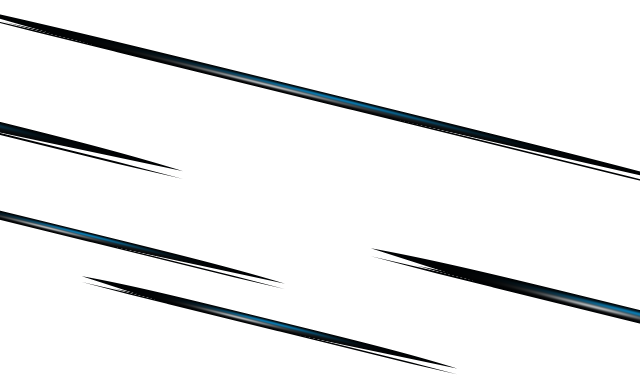
Write a Shadertoy shader that draws this background.

```glsl
// Five slanted, glossy dark streaks with blue and silver highlights on white.

const vec3 PAPER = vec3(1.0);
const vec3 INK = vec3(0.0, 0.006, 0.01);
const vec3 BLUE = vec3(0.03, 0.47, 0.68);
const vec3 SILVER = vec3(0.68, 0.70, 0.71);

const float SLOPE = 0.246;        // fall of every streak per unit of x
const float TOP_BULGE = 0.55;     // edges of the body, in units of the gap
const float BOTTOM_BULGE = 1.15;
const float LEFT_TAPER = 5.0;
const float RIGHT_TAPER = 2.4;
const float HAIR_HALF = 0.13;     // half thickness of the lower blade

// Left tip x, left tip y, length and gap between tips, in canvas widths
const int COUNT = 5;
const vec4 STREAKS[COUNT] = vec4[COUNT](
    vec4(-0.1016, 0.6122, 1.237, 0.0098),
    vec4(-0.5470, 0.5500, 0.833, 0.0122),
    vec4(-0.1927, 0.3262, 0.638, 0.0085),
    vec4( 0.1276, 0.1810, 0.587, 0.0091),
    vec4( 0.5794, 0.2246, 0.833, 0.0124));

// Share of a pixel of height px at v that lies between low and high
float band(float v, float low, float high, float px) {
    float overlap = min(high, v + 0.5 * px) - max(low, v - 0.5 * px);
    return clamp(overlap / px, 0.0, 1.0);
}

float bell(float x, float centre, float width) {
    float d = (x - centre) / width;
    return exp(-d * d);
}

// t runs along the streak, v downward across it in units of the gap
float streakCoverage(float t, float v, float px) {
    if (t < 0.0 || t > 1.0) return 0.0;

    // Main body: a bulged top edge and a wedge-shaped underside
    float top = -TOP_BULGE * (1.0 - pow(abs(2.0 * t - 1.0), 4.0));
    float bottom = min(BOTTOM_BULGE,
                       min(LEFT_TAPER * t, RIGHT_TAPER * (1.0 - t)));
    float body = band(v, top, bottom, px);

    // Thin lower blade
    float hairHalf = HAIR_HALF * min(1.0, 8.0 * min(t, 1.0 - t));
    float hair = band(v, 1.0 - hairHalf, 1.0 + hairHalf, px);

    // Short splinter where the body opens on the left
    float splinterHalf = 0.14 * smoothstep(0.08, 0.15, t)
                       * (1.0 - smoothstep(0.2, 0.25, t));
    float splinter = band(v, 0.76 - splinterHalf, 0.76 + splinterHalf, px);

    return max(body, max(hair, splinter));
}

vec3 streakColour(float t, float v) {
    float blue = bell(t, 0.50, 0.15) * bell(v, 0.0, 0.27);
    float silver = bell(t, 0.42, 0.10) * bell(v, 0.46, 0.24);
    float sheen = bell(t, 0.50, 0.20) * bell(v, 0.35, 0.45);
    vec3 colour = INK + 0.12 * sheen * SILVER;
    colour = mix(colour, BLUE, blue);
    return mix(colour, SILVER, silver);
}

void mainImage(out vec4 fragColor, in vec2 fragCoord) {
    vec2 p = fragCoord / iResolution.x;
    float pixel = 1.0 / iResolution.x;
    vec3 colour = PAPER;

    for (int i = 0; i < COUNT; i++) {
        vec4 streak = STREAKS[i];
        vec2 fromTip = p - streak.xy;
        float t = fromTip.x / streak.z;
        float v = -(fromTip.y + SLOPE * fromTip.x) / streak.w;
        float coverage = streakCoverage(t, v, pixel / streak.w);
        colour = mix(colour, streakColour(t, v), coverage);
    }
    fragColor = vec4(colour, 1.0);
}
```
